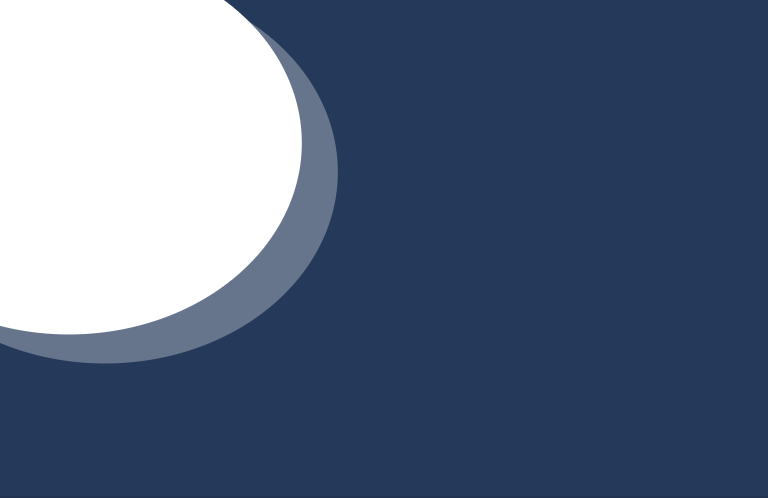
Write a WebGL 2 fragment shader that draws this background.

```glsl
#version 300 es
precision highp float;

uniform vec2 u_resolution;
out vec4 fragColor;

// Colours
const vec3 NAVY = vec3(0.145, 0.227, 0.353);
const vec3 WHITE = vec3(1.0);
const vec3 EDGE_SHADE = vec3(0.125, 0.196, 0.314);
const float HALO_OPACITY = 0.3;

// Layout in fractions of the canvas
const vec2 DISC_CENTER = vec2(0.0898, 0.7129);
const vec2 HALO_CENTER = vec2(0.1367, 0.6546);
const vec2 RADII = vec2(0.3032, 0.3845);
const float EDGE_HEIGHT = 0.003;

// Coverage of an ellipse, softened over one pixel
float ellipse(vec2 p, vec2 center, vec2 radii) {
    vec2 q = (p - center) / radii;
    float len = max(length(q), 1e-4);
    vec2 gradient = q / (len * radii * u_resolution);
    float pixelDistance = (len - 1.0) / max(length(gradient), 1e-6);
    return clamp(0.5 - pixelDistance, 0.0, 1.0);
}

void main() {
    vec2 uv = gl_FragCoord.xy / u_resolution;

    // Flat ground with a thin shaded lower edge
    float edge = clamp((EDGE_HEIGHT - uv.y) * u_resolution.y + 0.5, 0.0, 1.0);
    vec3 color = mix(NAVY, EDGE_SHADE, edge);

    // Translucent offset ellipse beneath the solid one
    color = mix(color, WHITE, HALO_OPACITY * ellipse(uv, HALO_CENTER, RADII));
    color = mix(color, WHITE, ellipse(uv, DISC_CENTER, RADII));

    fragColor = vec4(color, 1.0);
}
```
